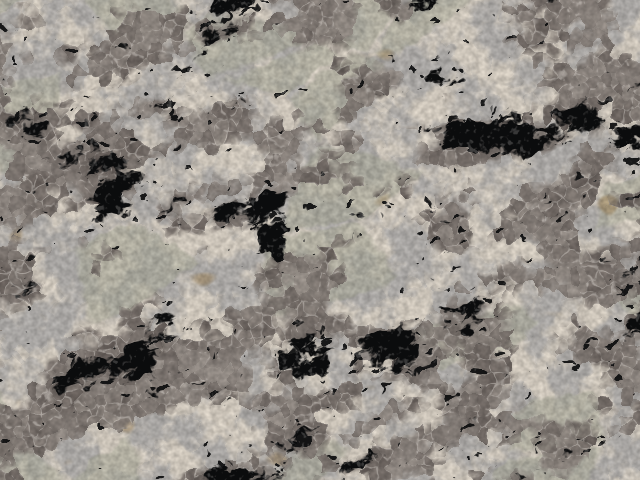
Write a Shadertoy shader that draws this texture.

```glsl
// Polished granite: pale feldspar, grey-brown quartz grains and ragged black mica.

// Colours
const vec3 CREAM  = vec3(0.80, 0.77, 0.725);
const vec3 MILKY  = vec3(0.655, 0.645, 0.635);
const vec3 SAGE   = vec3(0.63, 0.63, 0.57);
const vec3 QUARTZ_LIGHT = vec3(0.57, 0.54, 0.515);
const vec3 QUARTZ_DARK  = vec3(0.37, 0.34, 0.325);
const vec3 VEIN   = vec3(0.70, 0.68, 0.66);
const vec3 MICA   = vec3(0.045, 0.048, 0.052);
const vec3 MICA_GLINT = vec3(0.22, 0.22, 0.22);
const vec3 RUST   = vec3(0.58, 0.47, 0.30);

// Sizes are frequencies per canvas height
const float FLOW_ANGLE   = 0.38;
const vec2  MICA_FREQ    = vec2(3.9, 6.6);
const vec2  QUARTZ_FREQ  = vec2(4.2, 6.0);
const vec2  FLECK_FREQ   = vec2(26.0, 42.0);
const float GRAIN_FREQ   = 44.0;
const float CRYSTAL_FREQ = 6.5;
const float CLOUD_FREQ   = 11.0;
const float DUST_FREQ    = 75.0;

// Shares
const float MICA_LEVEL   = 0.365;
const float QUARTZ_LEVEL = 0.05;
const float FLECK_LEVEL  = 0.55;

vec2 hash2(vec2 p) {
    vec3 h = fract(p.xyx * vec3(0.1031, 0.1030, 0.0973));
    h += dot(h, h.yzx + 33.33);
    return fract((h.xx + h.yz) * h.zy);
}

vec2 gradientAt(vec2 cell) {
    float a = 6.2832 * hash2(cell).x;
    return vec2(cos(a), sin(a));
}

float gradientNoise(vec2 p) {
    vec2 i = floor(p), f = p - i;
    vec2 u = f * f * f * (f * (f * 6.0 - 15.0) + 10.0);
    vec2 e = vec2(0.0, 1.0);
    float a = dot(gradientAt(i), f);
    float b = dot(gradientAt(i + e.yx), f - e.yx);
    float c = dot(gradientAt(i + e.xy), f - e.xy);
    float d = dot(gradientAt(i + e.yy), f - e.yy);
    return mix(mix(a, b, u.x), mix(c, d, u.x), u.y);
}

float fbm(vec2 p, int octaves) {
    const mat2 TURN = mat2(1.6, 1.2, -1.2, 1.6);
    float sum = 0.0, gain = 1.0;
    for (int i = 0; i < octaves; i++) {
        sum += gain * gradientNoise(p);
        p = TURN * p + 17.3;
        gain *= 0.54;
    }
    return sum;
}

// Cellular grains: xy = grain centre, z = gap to the border, w = random value
vec4 grains(vec2 p) {
    vec2 i = floor(p);
    vec4 best = vec4(0.0);
    float near = 9.0, second = 9.0;
    for (int y = -1; y <= 1; y++)
    for (int x = -1; x <= 1; x++) {
        vec2 cell = i + vec2(x, y);
        vec2 centre = cell + hash2(cell + 5.0);
        float d = distance(p, centre);
        if (d < near) {
            second = near;
            near = d;
            best = vec4(centre, 0.0, hash2(cell + 71.0).y);
        } else second = min(second, d);
    }
    best.z = second - near;
    return best;
}

vec2 alongFlow(vec2 p) {
    float c = cos(FLOW_ANGLE), s = sin(FLOW_ANGLE);
    return vec2(c * p.x + s * p.y, c * p.y - s * p.x);
}

void mainImage(out vec4 fragColor, in vec2 fragCoord) {
    vec2 p = fragCoord / iResolution.y + 3.0;
    vec2 bent = p + 0.012 * vec2(fbm(p * 28.0, 2), fbm(p * 28.0 + 40.0, 2));
    vec2 flow = alongFlow(bent);
    vec4 grain = grains(bent * GRAIN_FREQ);
    vec4 crystal = grains(flow * CRYSTAL_FREQ * vec2(0.7, 1.2));
    float dust = fbm(p * DUST_FREQ, 2);
    float cloud = fbm(bent * CLOUD_FREQ + 9.0, 4);
    float micaField = fbm(flow * MICA_FREQ + 2.7, 6);

    // Feldspar with cloudy mottling, sage crystals and rare rust stains
    vec3 colour = mix(MILKY, CREAM, smoothstep(-0.32, 0.32, cloud + 0.2 * (grain.w - 0.5)));
    float sage = smoothstep(0.78, 0.82, crystal.w) * smoothstep(0.0, 0.12, crystal.z);
    colour = mix(colour, SAGE, 0.6 * sage);
    colour = mix(colour, RUST, 0.5 * smoothstep(0.46, 0.6, gradientNoise(p * 13.0 + 31.0)));

    // Quartz patches follow grain outlines and gather around the mica
    vec2 grainFlow = alongFlow(mix(bent, grain.xy / GRAIN_FREQ, 0.75));
    float quartzField = fbm(grainFlow * QUARTZ_FREQ + 60.0, 5) + 0.5 * micaField;
    quartzField += 0.16 * (grain.w - 0.5);
    float quartz = smoothstep(-0.09, 0.11, quartzField - QUARTZ_LEVEL);
    float shade = 0.42 + 0.6 * (grain.w - 0.5) + 0.5 * cloud + 0.5 * max(micaField, 0.0);
    vec3 quartzColour = mix(QUARTZ_LIGHT, QUARTZ_DARK, clamp(shade, 0.0, 1.15));
    float vein = smoothstep(0.2, 0.02, grain.z) * smoothstep(-0.2, 0.4, cloud + dust);
    quartzColour = mix(quartzColour, VEIN, 0.55 * vein);
    colour = mix(colour, quartzColour, 0.95 * quartz);
    colour *= 1.0 + 0.17 * dust;

    // Mica clumps, with small flecks scattered mostly beside them
    float clump = smoothstep(-0.035, 0.045, micaField + 0.07 * dust - MICA_LEVEL);
    float fleckField = fbm(flow * FLECK_FREQ + 13.0, 3) + 0.5 * micaField;
    float fleck = smoothstep(-0.05, 0.06, fleckField - FLECK_LEVEL);
    vec3 micaColour = mix(MICA, MICA_GLINT, smoothstep(0.15, 0.6, dust + 0.3 * cloud));
    colour = mix(colour, micaColour, max(clump, 0.92 * fleck));

    fragColor = vec4(clamp(colour, 0.0, 1.0), 1.0);
}
```
